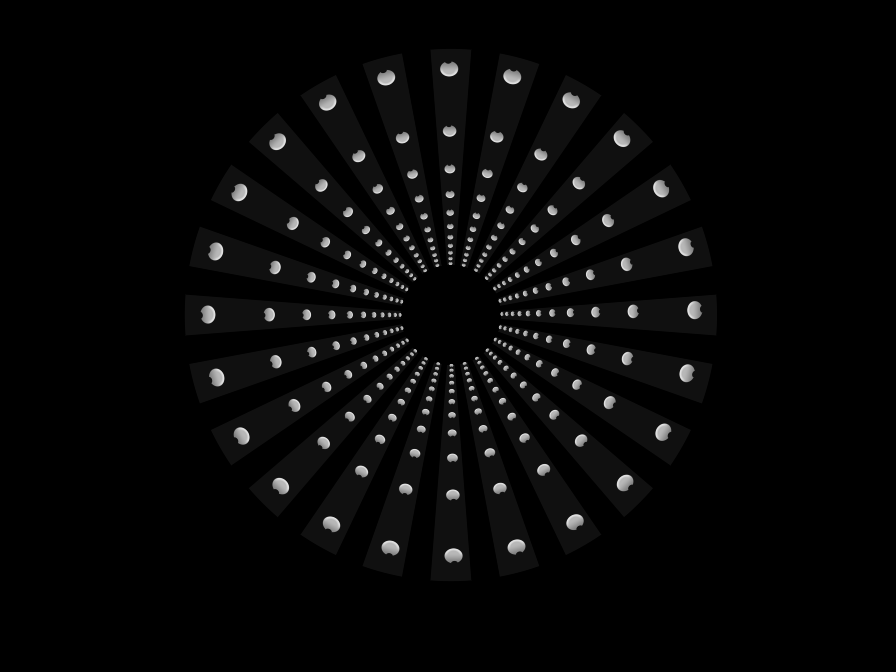
This background is drawn by a WebGL 2 fragment shader. Its source:

```glsl
#version 300 es
precision highp float;

uniform vec2 u_resolution;
out vec4 outColor;

const float TAU = 6.2831853;

// Layout, in canvas heights
const vec2 CENTER = vec2(0.0043, 0.0312);
const float OUTER_RADIUS = 0.396;
const float INNER_RADIUS = 0.0747;
const float SPOKES = 24.0;
const float SPOKE_HALF_ANGLE = 0.0768;

// Beads: the inverse of a ring's radius grows with its index
const int RINGS = 11;
const float FIRST_DEPTH = 2.76;
const float DEPTH_STEP = 0.92;
const float DEPTH_GROWTH = 0.012;
const float TWIST = 0.009;
const vec2 LEAN = vec2(0.002, 0.011);
const vec2 BEAD_SIZE = vec2(0.031, 0.037);
const vec2 NOTCH_OFFSET = vec2(1.1, 0.1);
const float NOTCH_RADIUS = 0.42;

// Grey levels
const float SPOKE_GREY = 0.064;
const float BEAD_DARK = 0.48;
const float BEAD_LIGHT = 0.72;
const float RIM_LIGHT = 0.16;

// Coverage of a shape from its signed distance
float fill(float d, float pixel) {
    return 1.0 - smoothstep(-0.6 * pixel, 0.6 * pixel, d);
}

// Turns a point into its spoke's frame: x runs outward, y across
vec2 spokeFrame(vec2 p) {
    float stepAngle = TAU / SPOKES;
    float angle = atan(p.y, p.x);
    angle -= stepAngle * round(angle / stepAngle);
    return length(p) * vec2(cos(angle), sin(angle));
}

float spokeMask(vec2 p, float pixel) {
    vec2 q = spokeFrame(p);
    float side = abs(q.y) * cos(SPOKE_HALF_ANGLE) - q.x * sin(SPOKE_HALF_ANGLE);
    float r = length(p);
    float ends = max(r - OUTER_RADIUS, INNER_RADIUS - r);
    return fill(max(side, ends), pixel);
}

// Returns the grey and coverage of one notched bead
vec2 bead(vec2 q, float radius, float pixel) {
    vec2 size = BEAD_SIZE * radius;
    vec2 b = (q - vec2(radius, 0.0)) / size;
    float scale = min(size.x, size.y);
    float body = length(b) - 1.0;
    float notch = NOTCH_RADIUS - length(b - NOTCH_OFFSET);
    float mask = fill(max(body, notch) * scale, pixel);
    float shade = mix(BEAD_LIGHT, BEAD_DARK, smoothstep(-0.4, 1.1, b.x));
    float rim = smoothstep(0.6, 0.9, length(b)) * smoothstep(0.2, -0.6, b.x);
    return vec2(shade + RIM_LIGHT * rim, mask);
}

void main() {
    float pixel = 1.0 / u_resolution.y;
    vec2 p = (gl_FragCoord.xy - 0.5 * u_resolution) * pixel - CENTER;
    float grey = SPOKE_GREY * spokeMask(p, pixel);

    // Beads lean and twist slightly against the spokes
    vec2 leaned = p - LEAN * length(p);
    float c = cos(TWIST);
    float s = sin(TWIST);
    vec2 q = spokeFrame(mat2(c, -s, s, c) * leaned);

    for (int i = 0; i < RINGS; i++) {
        float k = float(i);
        float depth = FIRST_DEPTH + DEPTH_STEP * k + DEPTH_GROWTH * k * k;
        vec2 dot = bead(q, 1.0 / depth, pixel);
        grey = mix(grey, dot.x, dot.y);
    }
    outColor = vec4(vec3(grey), 1.0);
}
```
